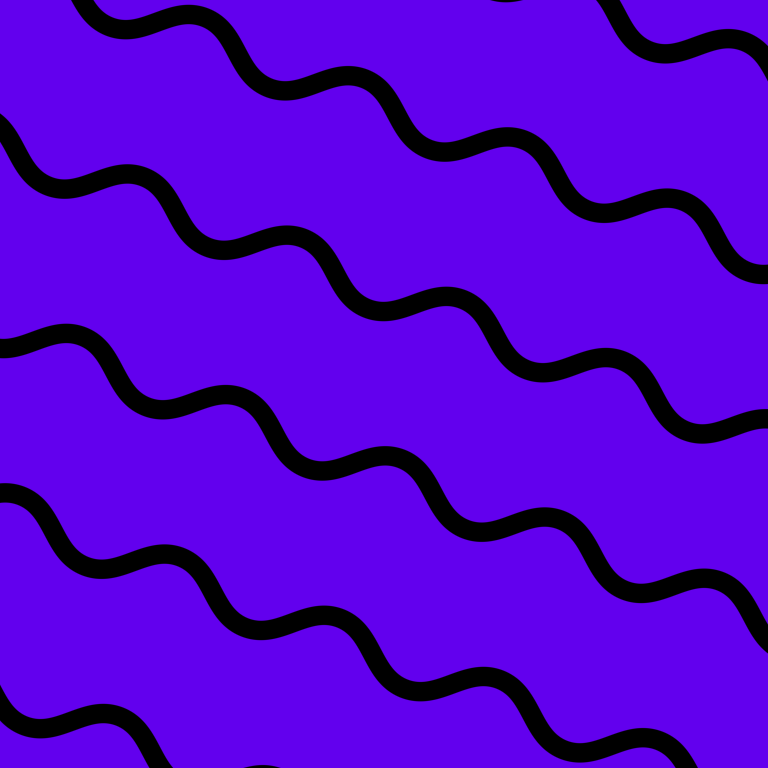
This pattern is drawn by a Shadertoy shader. Its source:

```glsl
// Black wavy stripes on violet, sloping gently down to the right.
// The plane is turned and cut into square cells, one wave period per cell;
// each stripe is a stroke around the nearest point of a rounded wave.

const float TAU = 6.2831853;

// Wave height (x) and slope (y); the third harmonic steepens the crossings.
vec2 wave(float x) {
    float a = TAU * x;
    return vec2(0.1285 * sin(a) + 0.0035 * sin(3.0 * a),
                TAU * (0.1285 * cos(a) + 0.0105 * cos(3.0 * a)));
}

// Distance to the wave, sliding a foot point along it towards the closest spot.
float waveDistance(vec2 p) {
    float foot = p.x;
    for (int i = 0; i < 6; i++) {
        vec2 w = wave(foot);
        foot += (p.x - foot + (p.y - w.x) * w.y) / (1.0 + w.y * w.y);
    }
    return length(p - vec2(foot, wave(foot).x));
}

void mainImage(out vec4 fragColor, in vec2 fragCoord) {
    // Turned cell coordinates, with the origin on a wave crossing
    float cellSize = 0.2224;
    vec2 p = (fragCoord / iResolution.y - vec2(0.4606, 0.3966)) / cellSize;
    float c = cos(radians(21.0)), s = sin(radians(21.0));
    vec2 cell = vec2(c * p.x - s * p.y, s * p.x + c * p.y);

    // Repeat the stripe across its length
    cell.y -= round(cell.y);

    // Stroke with an edge one pixel soft
    float pixel = 1.0 / (iResolution.y * cellSize);
    float edge = waveDistance(cell) - 0.0568;
    float ink = 1.0 - smoothstep(-0.75 * pixel, 0.75 * pixel, edge);

    vec3 violet = vec3(0.384, 0.0, 0.933);
    fragColor = vec4(mix(violet, vec3(0.0), ink), 1.0);
}
```
